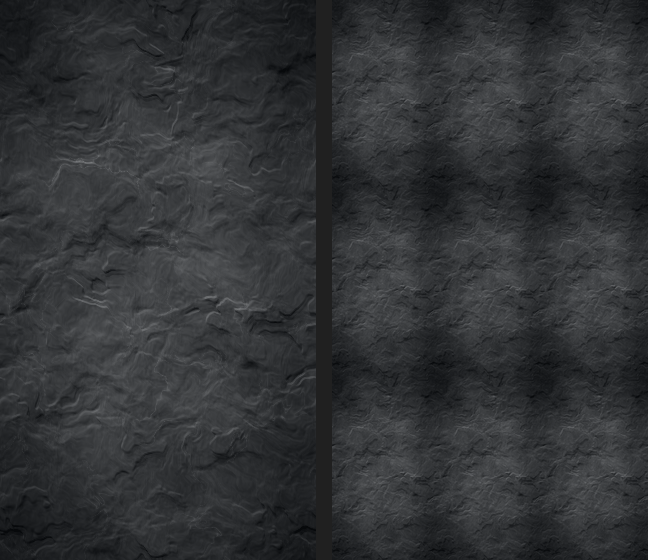
Left: one tile. Right: repeated 3 by 3.
Write a Shadertoy shader that draws this texture.

```glsl
const float PI = 3.14159265;
const vec2 ASPECT = vec2(1.0, 16.0 / 9.0);
const vec2 LIGHT_DIR = vec2(-0.35, 0.94);
const vec3 SLATE_TINT = vec3(-0.007, 0.001, 0.010);

float hash(vec2 cell, float seed) {
    vec3 q = fract(vec3(cell.xyx + seed * 7.31) * vec3(0.1031, 0.1030, 0.0973));
    q += dot(q, q.yzx + 33.33);
    return fract((q.x + q.y) * q.z);
}

float cornerSlope(vec2 cell, vec2 offset, vec2 period, float seed) {
    float angle = 2.0 * PI * hash(mod(cell, period), seed);
    return dot(vec2(cos(angle), sin(angle)), offset);
}

// Gradient noise that wraps after a whole number of cells
float gradientNoise(vec2 uv, vec2 period, float seed) {
    vec2 p = uv * period;
    vec2 cell = floor(p);
    vec2 f = p - cell;
    vec2 s = f * f * f * (f * (f * 6.0 - 15.0) + 10.0);
    vec2 e = vec2(1.0, 0.0);
    float low = mix(cornerSlope(cell, f, period, seed),
                    cornerSlope(cell + e.xy, f - e.xy, period, seed), s.x);
    float high = mix(cornerSlope(cell + e.yx, f - e.yx, period, seed),
                     cornerSlope(cell + e.xx, f - e.xx, period, seed), s.x);
    return mix(low, high, s.y);
}

float fbm(vec2 uv, vec2 period, int octaves, float gain, float seed) {
    float sum = 0.0, amplitude = 1.0;
    for (int i = 0; i < octaves; i++) {
        sum += amplitude * gradientNoise(uv, period, seed + float(i));
        amplitude *= gain;
        period *= 2.0;
    }
    return sum;
}

// Sharp-edged ridges from folded noise
float crags(vec2 uv, vec2 period, float seed) {
    float sum = 0.0, amplitude = 1.0;
    for (int i = 0; i < 4; i++) {
        sum -= amplitude * abs(gradientNoise(uv, period, seed + float(i)));
        amplitude *= 0.55;
        period *= 2.0;
    }
    return sum;
}

vec2 warp(vec2 uv, float amount) {
    vec2 bend = vec2(fbm(uv, vec2(4.0, 7.0), 4, 0.55, 11.0),
                     fbm(uv, vec2(4.0, 7.0), 4, 0.55, 23.0));
    return uv + amount * bend / ASPECT;
}

// Flaked layers: craggy relief broken into ledges where the mask is high
float slateHeight(vec2 uv) {
    vec2 q = warp(uv, 0.08);
    float layers = 3.4 * fbm(q, vec2(3.0, 7.0), 5, 0.5, 37.0);
    float ledges = floor(layers) + smoothstep(0.0, 0.2, fract(layers));
    float broken = smoothstep(-0.25, 0.45, gradientNoise(uv, vec2(5.0, 8.0), 51.0));
    float ridges = crags(q, vec2(5.0, 11.0), 43.0);
    float grain = fbm(q, vec2(28.0, 44.0), 4, 0.6, 61.0);
    return mix(layers, ledges, 0.85 * broken) + 1.3 * ridges + 0.27 * grain;
}

// Thin pale crests along the zero line of a noise field
float crestLines(vec2 uv, vec2 period, float width, float seed) {
    float ridge = exp(-abs(fbm(uv, period, 5, 0.58, seed)) / width);
    return ridge * smoothstep(0.0, 0.45, gradientNoise(uv, period + 1.0, seed + 9.0));
}

// Fine curved striations, faded where they become too dense
float striations(vec2 uv, float density, float seed) {
    float phase = density * fbm(uv, vec2(5.0, 7.0), 4, 0.5, seed);
    return sin(phase) * (1.0 - smoothstep(1.4, 3.2, fwidth(phase)));
}

// Periodic darkening toward the borders
float borderShade(vec2 uv) {
    vec2 edge = pow(cos(PI * uv), vec2(2.0));
    return dot(edge * edge, vec2(0.070, 0.100));
}

void mainImage(out vec4 fragColor, in vec2 fragCoord) {
    vec2 uv = fragCoord / iResolution.xy;
    vec2 toLight = LIGHT_DIR / ASPECT;

    // Lit ledges and the shadows cast below them
    float center = slateHeight(uv);
    float nearDrop = slateHeight(uv - toLight * 0.0035) - slateHeight(uv + toLight * 0.0035);
    float farRise = slateHeight(uv + toLight * 0.016) - center;
    float facing = 0.15 * max(nearDrop, 0.0) + 0.10 * min(nearDrop, 0.0);
    float shadow = 0.05 * smoothstep(0.1, 1.2, farRise);

    // Surface markings
    vec2 q = warp(uv, 0.06);
    float crests = crestLines(q, vec2(4.0, 7.0), 0.022, 71.0)
                 + 0.6 * crestLines(q, vec2(8.0, 12.0), 0.022, 97.0);
    float mottling = fbm(q, vec2(4.0, 7.0), 5, 0.65, 5.0);
    float lines = striations(q, 95.0, 83.0) + striations(uv, 110.0, 29.0);
    float scratches = fbm(q, vec2(60.0, 90.0), 2, 0.8, 17.0);

    float base = 0.264 - borderShade(uv);
    float detail = facing - shadow + 0.09 * crests + 0.055 * mottling
                 + 0.009 * lines + 0.018 * scratches;
    float tone = max(base + detail * (0.35 + 2.9 * base), 0.035);
    fragColor = vec4(tone + SLATE_TINT, 1.0);
}
```
